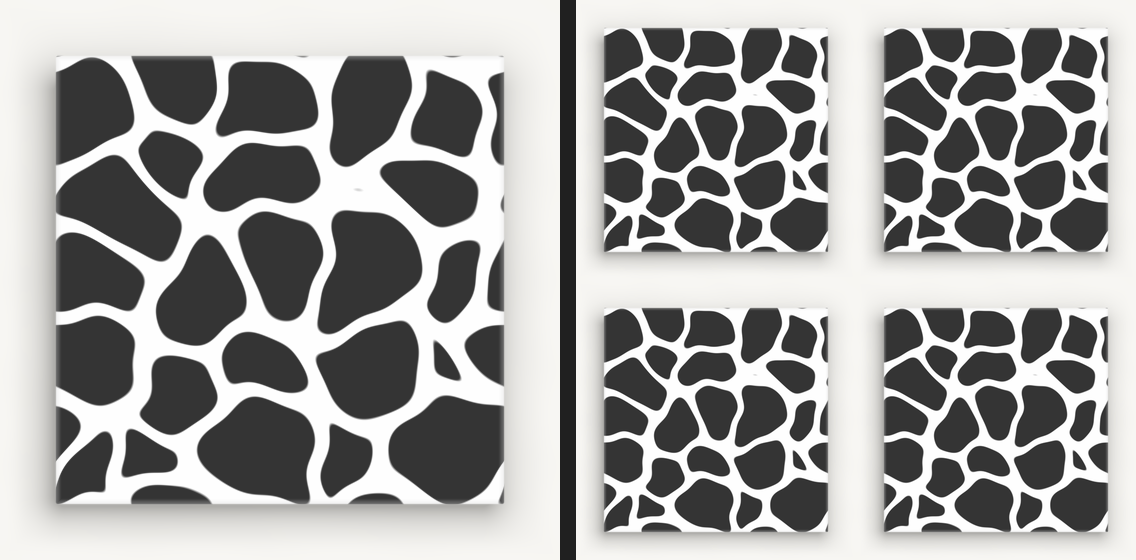
Left: one tile. Right: repeated 2 by 2.
Write a WebGL 1 fragment shader that draws this pattern.

```glsl
precision highp float;
// Dark rounded hide patches on a white square panel that hangs on a pale wall.
// The patches are cells of a weighted Voronoi diagram whose corners are
// rounded by a soft minimum over the distances to all cell borders.
uniform vec2 u_resolution;

const float TAU = 6.2831853;
const float GRID = 5.0;         // cells across the panel, the pattern wraps here
const float PANEL_HALF = 0.4;   // half the panel side, in canvas units

vec3 hash3(vec2 cell) {
  vec2 c = mod(cell, GRID);
  vec3 q = vec3(dot(c, vec2(127.1, 311.7)), dot(c, vec2(269.5, 183.3)),
                dot(c, vec2(419.2, 371.9)));
  return fract(sin(q + 2.4) * 43758.54);
}

// Site of a cell: xy is its position, z its size from 0 to 1.
vec3 cellSite(vec2 cell) {
  vec3 h = hash3(cell);
  return vec3(cell + 0.5 + 0.72 * (h.xy - 0.5), h.z);
}

// Squared distance to a site, reduced for large cells.
float sitePower(vec2 p, vec3 site) {
  vec2 d = p - site.xy;
  return dot(d, d) - 0.62 * site.z;
}

// Bends the borders with waves that repeat along with the grid.
vec2 warp(vec2 p) {
  vec2 a = TAU * p.yx / GRID;
  return p + 0.08 * sin(3.0 * a + vec2(0.7, 2.9))
           + 0.028 * sin(7.0 * a + 2.0 * a.yx + vec2(4.1, 1.3));
}

// Signed depth inside a patch, in cells; positive where it is dark.
float patchDepth(vec2 p) {
  vec2 base = floor(p);
  vec3 owner = vec3(0.0);
  float best = 100.0;
  for (int j = -2; j <= 2; j++)
    for (int i = -2; i <= 2; i++) {
      vec3 site = cellSite(base + vec2(float(i), float(j)));
      float d = sitePower(p, site);
      if (d < best) { best = d; owner = site; }
    }

  float rounding = mix(0.045, 0.11, owner.z);
  float sum = 0.0;
  for (int j = -2; j <= 2; j++)
    for (int i = -2; i <= 2; i++) {
      vec3 site = cellSite(base + vec2(float(i), float(j)));
      float gap = distance(site.xy, owner.xy);
      if (gap > 0.001)
        sum += exp(-(sitePower(p, site) - best) / (2.0 * gap * rounding));
    }
  return -rounding * log(sum + 1e-9) - 0.07;
}

float boxDistance(vec2 p, vec2 halfSize, float radius) {
  vec2 q = abs(p) - halfSize + radius;
  return length(max(q, 0.0)) + min(max(q.x, q.y), 0.0) - radius;
}

void main() {
  vec2 uv = gl_FragCoord.xy / u_resolution;
  vec2 p = uv - 0.5;
  float pixel = 1.0 / min(u_resolution.x, u_resolution.y);

  // Wall with a faint mottling that wraps around the canvas
  vec2 w = TAU * uv;
  float mottle = sin(2.0 * w.x + sin(3.0 * w.y)) * sin(3.0 * w.y + sin(2.0 * w.x));
  vec3 wall = vec3(0.967, 0.963, 0.95) + 0.004 * mottle;

  // Soft shadow towards the lower left, gone at the canvas edges
  float shadowDist = boxDistance(p + vec2(0.012, 0.025), vec2(0.392, 0.38), 0.02);
  vec2 rim = min(uv, 1.0 - uv);
  float shadow = 0.28 * exp(-max(shadowDist, 0.0) / 0.03);
  wall -= shadow * smoothstep(0.0, 0.05, min(rim.x, rim.y));

  // Patches on the panel
  float cellSize = 2.0 * PANEL_HALF / GRID;
  float blur = max(0.0018, pixel) / cellSize;
  float dark = smoothstep(-blur, blur, patchDepth(warp((p + PANEL_HALF) / cellSize)));
  vec3 panel = mix(vec3(0.998), vec3(0.205), dark);

  // Worn, rounded rim of the panel
  float edge = boxDistance(p, vec2(PANEL_HALF), 0.004);
  panel = mix(panel, vec3(0.85), 0.28 * smoothstep(-0.011, -0.001, edge));

  float cover = 1.0 - smoothstep(-pixel, pixel, edge);
  gl_FragColor = vec4(mix(wall, panel, cover), 1.0);
}
```
